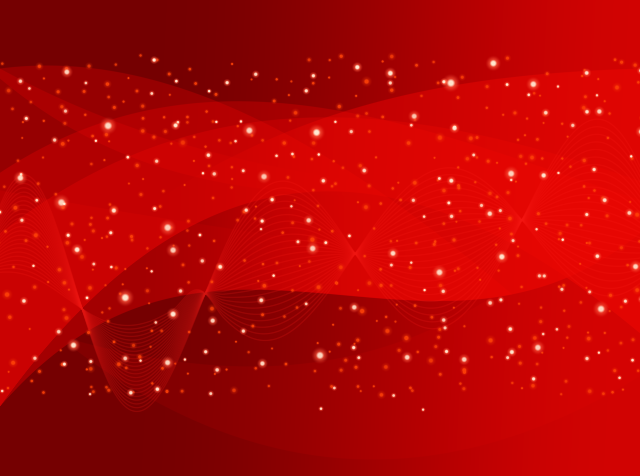
This background is drawn by a WebGL 2 fragment shader. Its source:

```glsl
#version 300 es
precision highp float;
uniform vec2 u_resolution;
out vec4 fragColor;

#define DARK_RED 0.46
#define DEEP_RED 0.82
#define VEIL_RED 0.94
#define LINE_COUNT 24
#define LINE_WIDTH 0.0026
#define LINE_ALPHA 0.34
#define WAVE_HEIGHT 0.22
#define NODE_SPREAD 0.018
#define SPARK_BOTTOM 0.17
#define SPARK_TOP 0.89

const float PI = 3.14159265;

vec3 hash3(vec2 cell) {
    vec3 q = fract(cell.xyx * vec3(0.1031, 0.1030, 0.0973));
    q += dot(q, q.yxz + 33.33);
    return fract((q.xxy + q.yzz) * q.zyx);
}

// Cubic through four heights at x = 0, 1/3, 2/3 and 1
float curve(float x, float h0, float h1, float h2, float h3) {
    float t = 3.0 * x;
    float a = 1.0 - t, b = 2.0 - t, c = 3.0 - t;
    return h0 * a * b * c / 6.0 + h1 * t * b * c / 2.0
         - h2 * t * a * c / 2.0 + h3 * t * a * b / 6.0;
}

// Coverage of the area between two heights
float band(float y, float low, float high) {
    float soft = 0.75 / u_resolution.y;
    return smoothstep(-soft, soft, y - low) * smoothstep(-soft, soft, high - y);
}

// Inner and outer outline of the line mesh
vec2 meshOutline(float x) {
    float middle = curve(x, 0.42, 0.38, 0.51, 0.50);
    float swing = -WAVE_HEIGHT * sin(PI * curve(x, -0.80, 1.09, 2.41, 3.75));
    float inner = mix(0.2, -0.65, smoothstep(0.27, 0.35, x));
    float spread = NODE_SPREAD * cos(PI * 2.6 * x);
    return middle + swing * vec2(inner, 1.0) + spread * vec2(-1.0, 1.0);
}

float lineMesh(vec2 uv, float aspect) {
    const float STEP = 0.002;
    vec2 here = meshOutline(uv.x);
    vec2 slope = (meshOutline(uv.x + STEP) - here) / (STEP * aspect);
    float width = max(LINE_WIDTH, 1.0 / u_resolution.y);
    float sum = 0.0;
    for (int i = 0; i < LINE_COUNT; i++) {
        float k = float(i) / float(LINE_COUNT - 1);
        float steep = mix(slope.x, slope.y, k);
        float d = abs(uv.y - mix(here.x, here.y, k)) / sqrt(1.0 + steep * steep);
        sum += 1.0 - smoothstep(0.0, width, d);
    }
    return 1.0 - exp(-LINE_ALPHA * sum);
}

// One jittered spark per cell: x is the core, y is the halo
vec2 sparks(vec2 p, float cells, float chance, vec2 radii, float seed) {
    vec2 cell = floor(p * cells);
    vec3 place = hash3(cell + seed);
    vec3 kind = hash3(cell + seed + 57.0);
    vec2 center = (cell + 0.2 + 0.6 * place.xy) / cells;
    float inside = step(SPARK_BOTTOM, center.y) * step(center.y, SPARK_TOP);
    float shown = inside * step(place.z, chance);
    float radius = mix(radii.x, radii.y, kind.x * kind.x);
    float d = length(p - center);
    float core = 1.0 - smoothstep(radius * 0.25, radius * 0.65 + 0.001, d);
    float halo = 1.0 - smoothstep(radius * 0.3, radius * 1.5, d);
    return shown * vec2(core, halo) * mix(0.75, 1.0, kind.y);
}

void main() {
    vec2 uv = gl_FragCoord.xy / u_resolution;
    float aspect = u_resolution.x / u_resolution.y;
    vec2 p = vec2(uv.x * aspect, uv.y);
    float x = uv.x, y = uv.y;

    // Backdrop, dark on the left
    float red = mix(DARK_RED, DEEP_RED, smoothstep(0.22, 1.0, x + 0.04 * (0.5 - y)));

    // Outlines of the veils
    float fallTop = curve(x, 0.856, 0.790, 0.526, 0.140);
    float archTop = curve(x, 0.637, 0.786, 0.725, 0.580);
    float coreTop = curve(x, 0.510, 0.728, 0.737, 0.620);
    float riseTop = curve(x, 0.300, 0.650, 0.810, 0.856);
    float hollowTop = curve(x, 0.146, 0.547, 0.565, 0.300);
    float hollowLow = curve(x, 0.146, 0.388, 0.368, 0.510);
    float bowlTop = curve(x, 0.333, 0.233, 0.304, 0.650);
    float bowlLow = curve(x, 0.400, 0.100, 0.042, 0.210);
    float strapTop = curve(x, 0.856, 0.680, 0.600, 0.550);
    float strapLow = curve(x, 0.835, 0.620, 0.580, 0.500);
    float waveTop = curve(x, 0.600, 0.525, 0.460, 0.400);

    // Translucent veils, back to front
    float toRight = smoothstep(0.2, 0.6, x);
    red = mix(red, VEIL_RED, 0.10 * band(y, bowlLow, min(bowlTop, hollowLow)));
    red = mix(red, VEIL_RED, 0.27 * band(y, hollowLow, fallTop));
    red = mix(red, VEIL_RED, 0.30 * band(y, hollowTop, archTop));
    red = mix(red, VEIL_RED, 0.30 * band(y, hollowTop, coreTop));
    red = mix(red, VEIL_RED, 0.45 * toRight * band(y, hollowLow, riseTop));
    red = mix(red, VEIL_RED, 0.30 * toRight * band(y, hollowLow, hollowTop));
    red = mix(red, VEIL_RED, 0.14 * (1.0 - toRight) * band(y, hollowLow, waveTop));
    red = mix(red, VEIL_RED, 0.22 * (1.0 - toRight) * band(y, strapLow, strapTop));
    vec3 color = vec3(red, 0.025 * smoothstep(0.7, 0.95, red), 0.008 * red);

    // Fine mesh of waving lines
    color = mix(color, vec3(0.98, 0.11, 0.09), 0.7 * lineMesh(uv, aspect));

    // Orange embers, then pale stars
    vec2 ember = sparks(p, 19.0, 0.62, vec2(0.004, 0.009), 11.0)
               + sparks(p + 0.013, 23.0, 0.42, vec2(0.003, 0.006), 71.0);
    color = mix(color, vec3(1.0, 0.26, 0.03), clamp(0.6 * ember.x + 0.4 * ember.y, 0.0, 0.9));
    vec2 star = sparks(p, 10.0, 0.78, vec2(0.006, 0.014), 23.0)
              + sparks(p + 0.031, 16.0, 0.45, vec2(0.004, 0.007), 42.0);
    color = mix(color, vec3(1.0, 0.36, 0.25), clamp(0.85 * star.y, 0.0, 1.0));
    color = mix(color, vec3(1.0, 0.93, 0.84), clamp(star.x, 0.0, 1.0));

    fragColor = vec4(color, 1.0);
}
```
